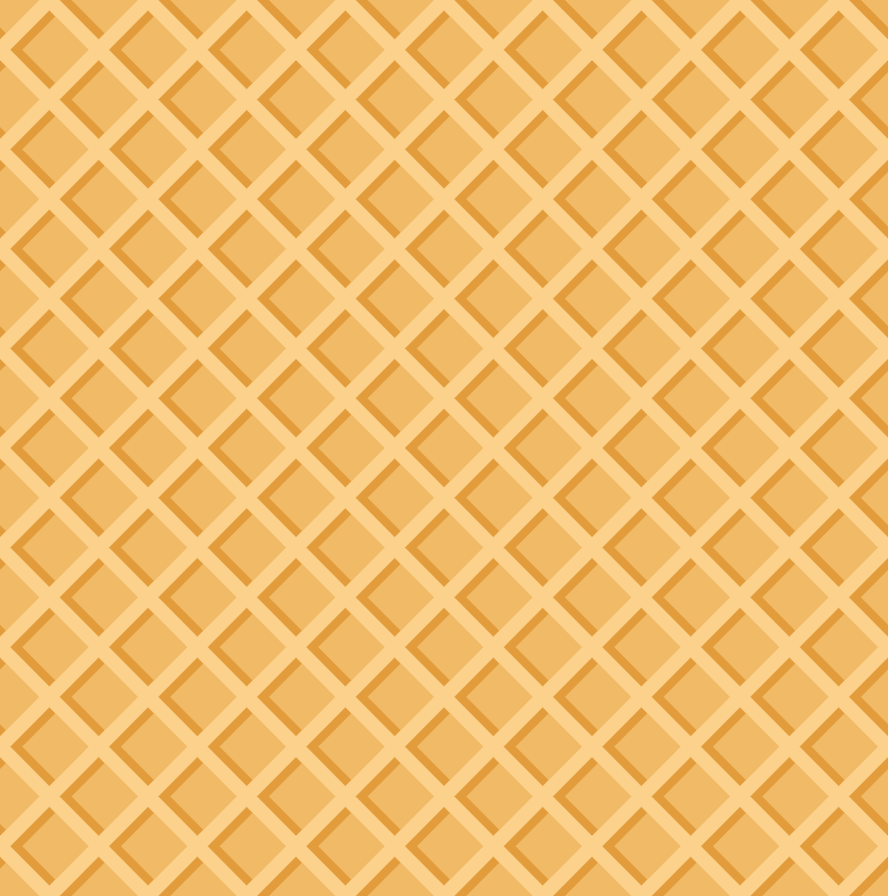
This pattern is drawn by a WebGL 1 fragment shader. Its source:

```glsl
precision highp float;
// Golden waffle: a diagonal lattice of pale ridges around shaded square pockets.

uniform vec2 u_resolution;

#define REPEATS 9.0        // lattice periods across and down
#define POCKET_HALF 0.395  // half side of a pocket, in diagonal cells
#define SHADE_WIDTH 0.12   // width of the shaded left walls, in diagonal cells
#define EDGE_SOFTNESS 1.5  // edge blend, in pixels
#define RIDGE_COLOR vec3(0.983, 0.818, 0.545)
#define FLOOR_COLOR vec3(0.940, 0.730, 0.400)
#define SHADE_COLOR vec3(0.885, 0.612, 0.232)

// Signed distance to an axis-aligned box, with straight mitred corners.
float boxDistance(vec2 p, vec2 center, float halfSide) {
  vec2 d = abs(p - center) - halfSide;
  return max(d.x, d.y);
}

// Coverage of the inside of a shape, blended across its edge.
float coverage(float distanceToEdge, float blend) {
  return 1.0 - smoothstep(-0.5 * blend, 0.5 * blend, distanceToEdge);
}

void main() {
  vec2 p = REPEATS * gl_FragCoord.xy / u_resolution;

  // Rotated axes: whole steps in both directions land on pocket centers.
  vec2 diagonal = vec2(p.x + p.y, p.x - p.y);
  vec2 cell = fract(diagonal + 0.5) - 0.5;
  float blend = EDGE_SOFTNESS * REPEATS * length(1.0 / u_resolution);

  // The floor is inset from the two left-facing walls only.
  float pocket = boxDistance(cell, vec2(0.0), POCKET_HALF);
  float inset = 0.5 * SHADE_WIDTH;
  float pocketFloor = boxDistance(cell, vec2(inset), POCKET_HALF - inset);

  // Layers: shaded walls, then floor, then the ridges outside the pocket.
  vec3 color = mix(SHADE_COLOR, FLOOR_COLOR, coverage(pocketFloor, blend));
  color = mix(RIDGE_COLOR, color, coverage(pocket, blend));
  gl_FragColor = vec4(color, 1.0);
}
```
